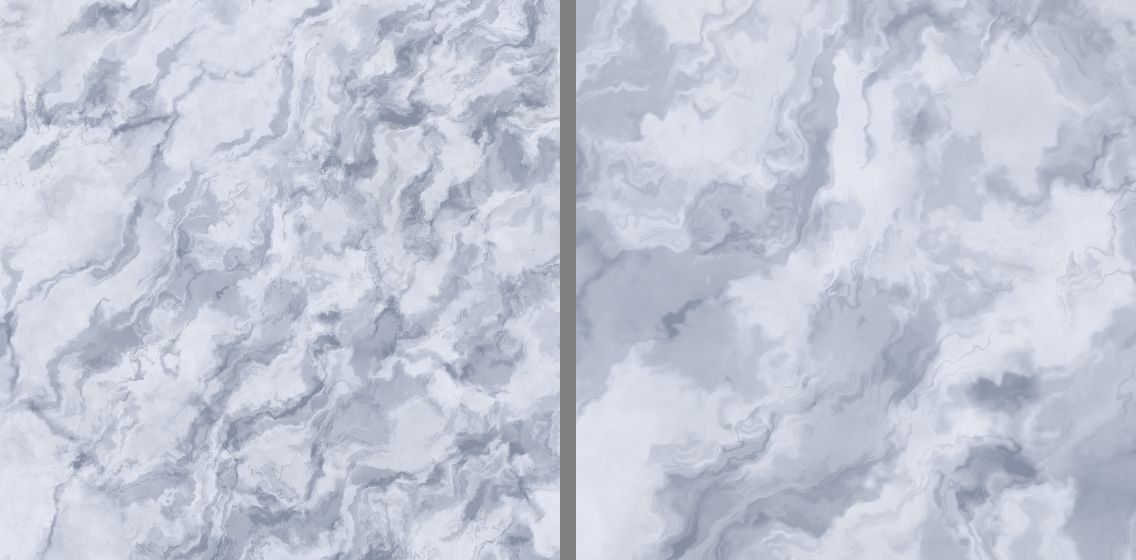
Left, the full canvas; right, a detail of the centre.
Reproduce this texture procedurally as a Shadertoy shader.

```glsl
// Draws white marble: pale stones parted by broken blue-grey veins and diagonal streaks.

float hash(vec2 p) {
    return fract(sin(dot(p, vec2(127.1, 311.7))) * 43758.5453);
}

float noise(vec2 p) {
    vec2 cell = floor(p), f = fract(p);
    f = f * f * (3.0 - 2.0 * f);
    return mix(mix(hash(cell), hash(cell + vec2(1, 0)), f.x),
               mix(hash(cell + vec2(0, 1)), hash(cell + vec2(1, 1)), f.x), f.y);
}

float fbm(vec2 p) {
    float sum = 0.0, amp = 0.5;
    for (int i = 0; i < 6; i++) {
        sum += amp * noise(p);
        p = mat2(1.6, 1.2, -1.2, 1.6) * p + 3.7;
        amp *= 0.58;
    }
    return sum / 1.145;
}

vec2 stoneCentre(vec2 cell) {
    return cell + 0.1 + 0.8 * vec2(hash(cell), hash(cell + 47.3));
}

// Distance to the nearest border between two stones
float stoneEdge(vec2 p) {
    vec2 cell = floor(p), nearest = vec2(0);
    float best = 9.0, edge = 9.0;
    for (int y = -1; y <= 1; y++)
    for (int x = -1; x <= 1; x++) {
        vec2 toCentre = stoneCentre(cell + vec2(x, y)) - p;
        if (dot(toCentre, toCentre) < best) {
            best = dot(toCentre, toCentre);
            nearest = toCentre;
        }
    }
    for (int y = -2; y <= 2; y++)
    for (int x = -2; x <= 2; x++) {
        vec2 toCentre = stoneCentre(cell + vec2(x, y)) - p;
        vec2 gap = toCentre - nearest;
        if (dot(gap, gap) > 0.0001)
            edge = min(edge, dot(0.5 * (toCentre + nearest), normalize(gap)));
    }
    return edge;
}

void mainImage(out vec4 fragColor, in vec2 fragCoord) {
    vec2 uv = fragCoord / iResolution.y;

    // Ragged warp, then axes along and across the diagonal grain
    vec2 warp = vec2(fbm(uv * 9.0), fbm(uv * 9.0 + 31.0)) - 0.5;
    vec2 p = uv + 0.13 * warp;
    float along = dot(p, vec2(0.64, 0.77));
    float across = dot(p, vec2(-0.77, 0.64));
    vec2 grain = vec2(along * 0.65, across);

    // Clean and clouded regions
    float zone = smoothstep(0.35, 0.68, noise(grain * 4.5 + 9.0));
    float clouds = smoothstep(0.34, 0.68, fbm(grain * 10.0));
    float patches = smoothstep(0.49, 0.66, fbm(grain * 20.0 + 3.0));
    float flecks = smoothstep(0.55, 0.68, fbm(grain * 36.0 + 70.0));

    // Dark cracks and grey halos around the stones
    float edge = stoneEdge(grain * 4.5);
    float broken = smoothstep(0.43, 0.6, fbm(uv * 14.0 + 5.0));
    float crack = (1.0 - smoothstep(0.0, 0.045, edge)) * broken;
    float halo = exp(-8.0 * edge);

    // Thin crinkled veins and long lens-shaped streaks
    float ridge = abs(fbm(grain * 11.0 + 20.0) - 0.5);
    float vein = (1.0 - smoothstep(0.0, 0.02, ridge)) * broken * (0.2 + 0.8 * zone);
    float streakZone = smoothstep(0.4, 0.7, noise(uv * 2.5 + 14.0));
    float streak = smoothstep(0.53, 0.66, fbm(vec2(along * 7.0, across * 30.0) + 60.0)) * streakZone;

    float tone = 0.035 + 0.18 * clouds * (0.4 + 0.6 * zone);
    tone += 0.5 * patches * (0.55 * zone + 0.7 * halo);
    tone += 0.4 * crack + 0.27 * vein + 0.4 * streak;
    tone += 0.25 * flecks * (0.15 + 0.6 * zone + 0.4 * halo);
    tone += 0.2 * (fbm(uv * 55.0) - 0.5);

    // Pale stone to slate blue
    vec3 color = mix(vec3(0.885, 0.902, 0.942), vec3(0.53, 0.57, 0.645), clamp(tone, 0.0, 1.0));
    color += vec3(0.012, 0.004, -0.012) * (fbm(uv * 6.0 + 80.0) - 0.5);
    fragColor = vec4(color, 1.0);
}
```
